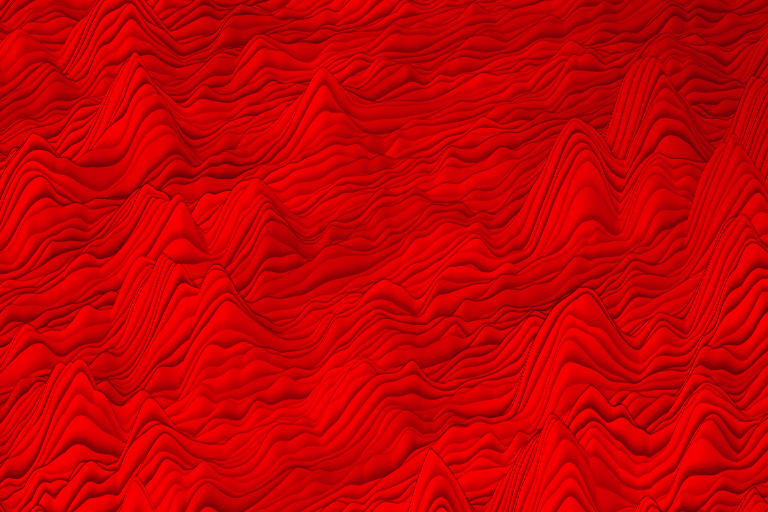
Write a Shadertoy shader that draws this background.

```glsl
const vec3 DEEP = vec3(0.30, 0.0, 0.025);
const vec3 BRIGHT = vec3(0.97, 0.0, 0.006);
const float ROW_GAP = 0.0155;       // spacing of the stacked sheets
const float ROW_SLOPE = 0.46;       // rise of the sheets to the right
const float PERSPECTIVE = 0.36;     // crowding of the sheets towards the top
const float PEAK_HEIGHT = 0.30;
const float FOLD_HEIGHT = 0.085;
const float RIPPLE_HEIGHT = 0.030;
const float SHADOW_DEPTH = 0.52;
const float SIDE_LIGHT = 0.09;
const float PATCH_LIGHT = 0.10;     // broad light and dark areas
const int ROWS_BEHIND = 4;
const int ROWS_IN_FRONT = 27;

vec3 hash3(vec2 cell) {
    vec3 q = fract(cell.xyx * vec3(0.1031, 0.1030, 0.0973));
    q += dot(q, q.yxz + 33.33);
    return fract((q.xxy + q.yzz) * q.zyx);
}

// Cellular field of pointed bumps with random heights
float bumps(vec2 p) {
    vec2 corner = floor(p - 0.5);
    float height = 0.0;
    for (int j = 0; j < 2; j++) {
        for (int i = 0; i < 2; i++) {
            vec2 cell = corner + vec2(i, j);
            vec3 rnd = hash3(cell);
            vec2 centre = cell + 0.5 + 0.35 * (2.0 * rnd.xy - 1.0);
            float b = max(0.0, 1.0 - length(p - centre) / 0.65);
            height = max(height, rnd.z * b * b * (2.2 - 1.2 * b));
        }
    }
    return height;
}

// 0 in the calm stream through the middle, 1 among the peaks
float wildness(vec2 ground) {
    return smoothstep(0.06, 0.38, abs(ground.x - 0.74 - 0.35 * (ground.y - 0.5)));
}

// Height of the terrain at x on the sheet with offset z
float relief(float x, float z) {
    vec2 ground = vec2(x, z + ROW_SLOPE * x);
    float wild = wildness(ground);
    vec2 warp = sin(ground.yx * vec2(31.0, 27.0) + vec2(1.0, 4.0));
    vec2 along = vec2(x, z) + 0.010 * warp;
    float h = PEAK_HEIGHT * mix(0.30, 1.0, wild) * bumps((ground + 0.012 * warp) / vec2(0.20, 0.23) + 7.0);
    h += FOLD_HEIGHT * mix(0.6, 1.0, wild) * bumps(along / vec2(0.12, 0.085) + 31.0);
    h += RIPPLE_HEIGHT * bumps(along / vec2(0.06, 0.04) + 53.0);
    float swell = sin(19.0 * x + 37.0 * z + 2.0 * sin(9.0 * x - 17.0 * z));
    float ripple = sin(63.0 * x - 29.0 * z + 2.0 * swell);
    return h + 0.006 * swell + 0.0045 * mix(0.4, 1.0, wild) * ripple;
}

// Broad uneven lighting, from layered sines
float patches(vec2 g) {
    float bend = sin(5.0 * g.x + 9.0 * g.y);
    return 0.6 * sin(11.0 * g.x - 17.0 * g.y + 1.7 * bend) + 0.4 * sin(23.0 * g.y - 5.0 * g.x + 2.5 * bend);
}

void mainImage(out vec4 fragColor, in vec2 fragCoord) {
    vec2 uv = fragCoord / iResolution.y;
    float depthScale = 1.0 / (1.0 - PERSPECTIVE * uv.y);
    float x = uv.x;
    float y = log(depthScale) / PERSPECTIVE;
    float edge = 0.7 * depthScale / iResolution.y;

    float nearest = floor((y - ROW_SLOPE * x) / ROW_GAP);
    float tone = 0.5;
    float topBehind = y + 0.05;

    // Paint the sheets from back to front
    for (int i = ROWS_BEHIND; i >= -ROWS_IN_FRONT; i--) {
        float row = nearest + float(i);
        float z = row * ROW_GAP;
        vec3 rnd = hash3(vec2(row, 91.0));
        float wobble = 0.7 * (rnd.x - 0.5) + 0.50 * sin(x * (9.0 + 9.0 * rnd.y) + 6.283 * rnd.z);
        wobble += 0.28 * sin(x * (24.0 + 14.0 * rnd.z) + 6.283 * rnd.x);
        float h = relief(x, z);
        vec2 ground = vec2(x, z + ROW_SLOPE * x);
        float top = ground.y + h + ROW_GAP * wobble;

        // Shadow on the sheets behind, widest where the fold is steep
        float width = clamp(0.45 * (topBehind - top), 0.25 * ROW_GAP, 1.3 * ROW_GAP);
        float above = max(y - top, 0.0) / width;
        float strength = SHADOW_DEPTH + 0.24 * sin(7.0 * x + 31.0 * z + 6.283 * rnd.y);
        strength *= mix(0.75, 1.0, wildness(ground));
        tone *= 1.0 - strength * exp(-above * above);

        // Lit face of this sheet
        if (y < top + edge) {
            float rise = (relief(x + 0.005, z) - h) / 0.005;
            float face = 0.90 + SIDE_LIGHT * clamp(rise, -2.0, 1.2);
            face += 0.14 * (rnd.z - 0.5) + PATCH_LIGHT * patches(ground);
            face += 1.3 * (min(h, 0.17) - 0.055);
            tone = mix(tone, min(face, 1.04), smoothstep(-edge, edge, top - y));
        }
        topBehind = top;
    }

    // Dim the far right corner and lift the foreground
    float corner = smoothstep(0.75, 0.0, length(uv - vec2(1.5, 0.95)));
    tone *= 1.04 - 0.28 * corner - 0.08 * uv.y;
    fragColor = vec4(mix(DEEP, BRIGHT, clamp(tone, 0.0, 1.0)), 1.0);
}
```
